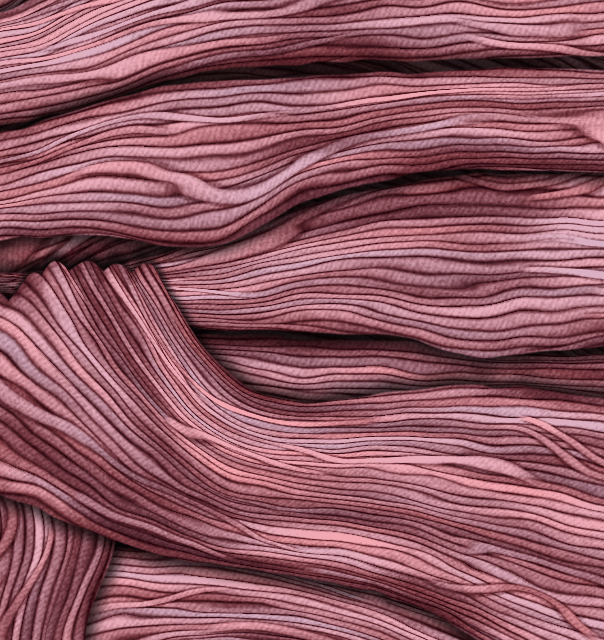
Give the GLSL for this texture, as a WebGL 1 fragment shader.

```glsl
precision highp float;
// Overlapping skeins of hand-dyed rose and mauve yarn.
// Each skein is a band between two spline edges, split into twisted strands
// that follow the edges; skeins are layered back to front with soft shadows.

#define LIGHT 1.06
#define CONTRAST 1.24
#define WOBBLE 1.6
#define DENSITY 1.0
#define TWIST_PERIOD 0.0095
#define TWIST_DEPTH 0.09
#define SHADOW_REACH 0.030
#define FUZZ 0.42
#define WARP 0.015
#define DARK vec3(0.145, 0.008, 0.035)
#define MID vec3(0.455, 0.225, 0.255)
#define PALE vec3(0.86, 0.635, 0.675)

uniform vec2 u_resolution;

vec2 p;            // position in canvas heights, y pointing down
vec4 knotsLeft;    // spline weights of the seven edge knots
vec3 knotsRight;

float hash(vec2 c) {
  vec3 q = fract(vec3(c.xyx) * 0.1031);
  q += dot(q, q.yzx + 33.33);
  return fract((q.x + q.y) * q.z);
}

float noise(vec2 c) {
  vec2 i = floor(c), f = fract(c);
  f = f * f * (3.0 - 2.0 * f);
  return mix(mix(hash(i), hash(i + vec2(1, 0)), f.x),
             mix(hash(i + vec2(0, 1)), hash(i + vec2(1, 1)), f.x), f.y);
}

// Cubic B-spline weights for knots spread evenly over the canvas width
void setKnots(float x) {
  float k = x * 6.33;
  vec4 a = abs(k - vec4(0, 1, 2, 3));
  vec3 b = abs(k - vec3(4, 5, 6));
  knotsLeft = pow(max(2.0 - a, 0.0), vec4(3)) - 4.0 * pow(max(1.0 - a, 0.0), vec4(3));
  knotsRight = pow(max(2.0 - b, 0.0), vec3(3)) - 4.0 * pow(max(1.0 - b, 0.0), vec3(3));
  float total = dot(knotsLeft, vec4(1)) + dot(knotsRight, vec3(1));
  knotsLeft /= total;
  knotsRight /= total;
}

// Returns the position across the band (0 top, 1 bottom) and depth inside it
vec2 band(vec4 topL, vec3 topR, vec4 botL, vec3 botR) {
  float top = dot(knotsLeft, topL) + dot(knotsRight, topR);
  float bottom = dot(knotsLeft, botL) + dot(knotsRight, botR);
  return vec2((p.y - top) / (bottom - top), min(p.y - top, bottom - p.y));
}

// One row of cords: x = tone, y = mauve tint, z = height (below 0 beside it), w = pick
vec4 cords(float s, float along, float seed, float width) {
  float id = floor(s), f = (fract(s) - 0.5) / width;
  float pick = hash(vec2(id + 57.0, seed));
  float sheen = hash(vec2(id + 13.0, seed + 71.0));
  float height = 1.0 - 4.0 * f * f;
  float roundness = smoothstep(0.0, 0.95, height);
  float dye = noise(vec2(along * 8.0 + pick * 40.0, id * 1.7 + seed));
  float groove = 0.04 + 0.42 * noise(vec2(along * 13.0 + pick * 9.0, s * 1.3 + seed));
  float twist = sin(6.2832 * (along / TWIST_PERIOD + f * 1.2) + 5.0 * noise(vec2(along * 30.0, id)));
  float tone = mix(groove, 1.02, roundness) * (1.0 - 0.45 * f);
  tone *= 0.54 + 0.56 * dye + 0.42 * sheen * sheen;
  tone *= 1.0 + TWIST_DEPTH * twist * roundness;
  float mauve = noise(vec2(along * 4.0 - pick * 30.0, id * 0.6 + seed + 9.0));
  return vec4(tone, mauve, height, pick);
}

vec3 yarn(float v, float along, float count, float light, float seed) {
  float row = v * count * DENSITY;
  float drift = noise(vec2(along * 6.0 + seed, row * 0.25)) - 0.5;
  float kink = noise(vec2(along * 15.0 + seed, row * 0.85)) - 0.5;
  float s = row + WOBBLE * drift + 0.6 * kink;
  vec4 cord = cords(s, along, seed, 1.0);
  // Thin loose strands wander across the row beneath, shade it and sink back
  float wander = noise(vec2(along * 5.0 - seed, row * 0.17 + 20.0)) - 0.5;
  vec4 loose = cords(row * 0.6 + 3.4 * wander + 0.25 * kink, along, seed + 31.0, 0.58);
  float surfaced = smoothstep(0.35, 0.5, noise(vec2(along * 4.0 + loose.w * 50.0, seed)));
  surfaced *= step(0.35, loose.w);
  cord.x *= 1.0 - 0.5 * surfaced * smoothstep(-1.5, 0.0, loose.z);
  cord = mix(cord, loose * vec4(1.15, 1, 1, 1), surfaced * smoothstep(0.0, 0.4, loose.z));
  // Long hollows between groups of strands, and fibre grain
  float hollow = noise(vec2(along * 4.0 + seed * 3.0, s * 0.36));
  float t = cord.x * light * (0.58 + 0.64 * smoothstep(0.1, 0.75, hollow));
  float grain = 0.6 * noise(p * 340.0) + 0.4 * noise(vec2(along * 150.0, s * 6.0)) - 0.5;
  t += FUZZ * grain * (0.2 + t);
  t = 1.08 * (1.0 - exp(-1.25 * max(t, 0.0)));
  t = clamp(0.56 + CONTRAST * (t - 0.485), 0.0, 1.06);
  vec3 color = t < 0.47 ? mix(DARK, MID, t / 0.47) : mix(MID, PALE, (t - 0.47) / 0.53);
  return color * mix(vec3(1.07, 0.95, 0.94), vec3(0.94, 1.02, 1.07), cord.y);
}

// Shades what lies beneath, then lays one skein over it; its rim is strand-soft
void lay(inout vec3 color, vec2 b, float along, float count, float light, float seed) {
  b.y += 0.006 * (noise(vec2(along * 28.0, seed)) - 0.5);
  color *= mix(0.28, 1.0, smoothstep(-0.2, 1.0, -b.y / SHADOW_REACH));
  float form = mix(0.5, 1.0, smoothstep(0.0, 0.04, b.y)) * (1.08 - 0.2 * b.x);
  vec3 skein = yarn(b.x, along, count, light * form * LIGHT, seed);
  color = mix(color, skein, smoothstep(0.0, 0.004, b.y));
}

void main() {
  p = vec2(gl_FragCoord.x, u_resolution.y - gl_FragCoord.y) / u_resolution.y;
  // Gentle sag so that no skein runs perfectly smooth
  p.y += WARP * (noise(p * vec2(6.0, 8.0)) - 0.5) + 0.4 * WARP * (noise(p * 17.0) - 0.5);
  setKnots(p.x);
  // Dim yarn deep in the pile
  vec3 color = yarn(p.y + 0.12 * sin(p.x * 4.0), p.x, 66.0, 0.55, 3.0);

  // Shaded strands in the central gap
  lay(color, band(vec4(0.50, 0.50, 0.52, 0.53), vec3(0.53, 0.56, 0.55),
                  vec4(0.62, 0.62, 0.63, 0.64), vec3(0.63, 0.64, 0.66)), p.x, 9.0, 0.62, 11.0);
  // Right-hand skein
  lay(color, band(vec4(0.43, 0.42, 0.375, 0.32), vec3(0.285, 0.27, 0.27),
                  vec4(0.46, 0.47, 0.52, 0.525), vec3(0.525, 0.58, 0.53)), p.x, 18.0, 1.0, 17.0);
  // Top skein, then the humped one below it
  lay(color, band(vec4(0.03, -0.06, -0.12, -0.15), vec3(-0.16, -0.16, -0.15),
                  vec4(0.215, 0.155, 0.115, 0.105), vec3(0.10, 0.09, 0.09)), p.x, 18.0, 0.96, 23.0);
  lay(color, band(vec4(0.23, 0.145, 0.125, 0.122), vec3(0.115, 0.10, 0.115),
                  vec4(0.39, 0.35, 0.415, 0.31), vec3(0.28, 0.265, 0.275)), p.x, 15.0, 1.0, 29.0);
  // Bottom arch and the upright bunch in the lower left corner
  lay(color, band(vec4(0.84, 0.86, 0.87, 0.89), vec3(0.94, 1.0, 1.05),
                  vec4(1.20, 1.08, 1.03, 1.04), vec3(1.10, 1.20, 1.25)), p.x, 15.0, 0.85, 37.0);
  float across = (p.x - 0.025 * sin(p.y * 17.0)) / 0.16;
  lay(color, vec2(across, min(0.16 * (1.0 - across), p.y - 0.76)), p.y, 10.0, 0.9, 41.0);
  // Large skein sweeping from the left down to the right, with looped ends
  vec2 sweep = band(vec4(-0.20, 0.23, 0.59, 0.63), vec3(0.595, 0.60, 0.625),
                    vec4(0.765, 0.85, 0.89, 0.90), vec3(0.94, 1.03, 1.10));
  float scallop = 0.014 * (1.0 - abs(sin(p.x * 75.0 + 3.0 * noise(p * 12.0))));
  float loopTop = 0.405 + 0.05 * smoothstep(0.09, 0.0, p.x) + scallop;
  sweep.y = min(sweep.y, p.y - loopTop);
  lay(color, sweep, p.x + 0.6 * p.y, 32.0, 1.02, 47.0);

  gl_FragColor = vec4(clamp(color, 0.0, 1.0), 1.0);
}
```
